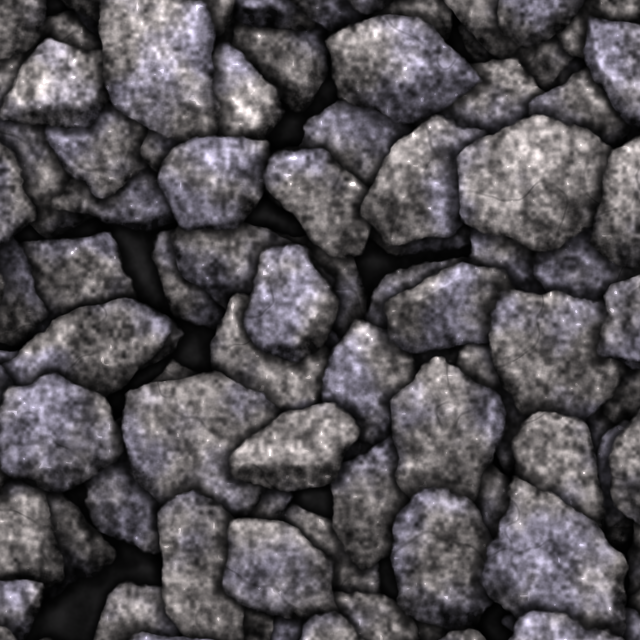
Reproduce this texture procedurally as a Shadertoy shader.

```glsl
// A pile of angular grey stones with dark crevices between them.
#define GRID 5.2          // stones per canvas height, per layer
#define LAYERS 3          // stacked layers, back to front
#define SIDES 7           // silhouette planes per stone
#define EDGE_SOFT 0.0025  // silhouette blur, canvas units
#define ROUGHNESS 0.22    // raggedness of the outline
#define SHADOW_REACH 0.24 // contact shadow, in stone radii
#define GRAIN 0.62        // fine mineral contrast
#define MOTTLE 0.50       // coarse mineral contrast
#define VIOLET vec3(0.975, 0.965, 1.07)
#define WARM vec3(1.02, 1.00, 0.975)
#define LIGHT_DIR normalize(vec3(-0.15, 0.58, 0.78))

const float TAU = 6.2831853;
const float CORNER = 20.0; // crispness of corners and ridges

vec2 hash22(vec2 p) {
    vec3 q = fract(p.xyx * vec3(0.1031, 0.1030, 0.0973));
    q += dot(q, q.yzx + 33.33);
    return fract((q.xx + q.yz) * q.zy);
}

float noise(vec2 p) {
    vec2 i = floor(p), f = fract(p);
    f = f * f * (3.0 - 2.0 * f);
    vec2 o = vec2(0.0, 1.0);
    return mix(mix(hash22(i).x, hash22(i + o.yx).x, f.x),
               mix(hash22(i + o.xy).x, hash22(i + o.yy).x, f.x), f.y);
}

float fbm(vec2 p) {
    float sum = 0.0, amp = 0.5;
    for (int i = 0; i < 4; i++) {
        sum += amp * noise(p);
        p = mat2(1.6, 1.2, -1.2, 1.6) * p + 7.3;
        amp *= 0.5;
    }
    return sum / 0.9375;
}

// Mineral colour and small relief at a point of one stone
vec3 stoneColour(vec2 q, float tone, float light) {
    vec2 oblique = mat2(0.8, 0.6, -0.6, 0.8) * q;
    float mottle = fbm(q * 20.0) - 0.5;
    float coarseGrain = noise(oblique * 80.0), fineGrain = noise(q * 150.0 + 5.0);
    float grain = 0.5 * (coarseGrain + fineGrain) - 0.5;
    float relief = fbm(oblique * 42.0) - fbm(oblique * 42.0 + vec2(0.13, 0.38));
    float crack = smoothstep(0.0, 0.02, abs(fbm(q * 6.0 + 4.0) - 0.5));
    float albedo = tone + MOTTLE * mottle + GRAIN * grain;
    float speck = smoothstep(0.68, 0.85, coarseGrain * fineGrain);
    float patches = smoothstep(0.38, 0.66, fbm(q * 9.0 + 19.0));
    vec3 tint = mix(WARM, VIOLET, patches) * vec3(1.0, 0.975, 0.995);
    float lit = max(light + 0.9 * relief, 0.08) * mix(0.8, 1.0, crack);
    return tint * (max(albedo, 0.1) + 0.25 * speck) * lit;
}

// Lays one faceted stone and its contact shadow over the colour so far
void paintStone(inout vec3 col, vec2 v, vec2 id, vec2 uv, float rough, float shade) {
    vec2 form = hash22(id), look = hash22(id + 51.7);
    float angle = form.x * 0.5 * TAU, size = mix(0.44, 0.65, look.x);
    float stretch = sqrt(mix(1.0, 1.8, form.y));
    mat2 turn = mat2(cos(angle), sin(angle), -sin(angle), cos(angle));
    vec2 axes = vec2(stretch, 1.0 / stretch);
    vec2 p = (v * turn) / (axes * size);
    if (dot(p, p) > 3.0) return;

    // Tilted top face, then side planes, blended by softmin of height
    vec2 tilt = (hash22(id + 9.1) - 0.5) * 0.7;
    float weight = exp(-CORNER * (0.34 + dot(tilt, v / size)));
    vec3 normal = vec3(-tilt, 1.0) * weight;
    float edge = 0.0;
    for (int i = 0; i < SIDES; i++) {
        vec2 r = hash22(id + float(i) * 13.7 + 3.3);
        float a = TAU * (float(i) + 0.8 * r.x) / float(SIDES);
        vec2 n = vec2(cos(a), sin(a));
        float e = dot(p, n) - mix(0.72, 1.05, r.y);
        float steep = mix(0.5, 2.2, fract(r.x * 7.0 + r.y * 5.0));
        edge += exp(CORNER * e);
        weight = exp(CORNER * min(e * steep, 1.0));
        normal += vec3(turn * (n / axes) * steep, 1.0) * weight;
    }
    float d = log(edge) / CORNER + ROUGHNESS * rough;
    float blur = EDGE_SOFT * GRID / size;
    col *= mix(0.2, 1.0, smoothstep(-0.02, SHADOW_REACH, d));
    float cover = smoothstep(blur, -blur, d);
    if (cover <= 0.0) return;

    // Overcast light from above, thin dark rim
    float light = 0.27 + 0.8 * max(dot(normalize(normal), LIGHT_DIR), 0.0);
    light *= mix(0.5, 1.0, smoothstep(0.02, -0.11, d)) * shade;
    vec3 stone = stoneColour(uv + look * 9.0, mix(0.47, 0.62, look.y), light);
    col = mix(col, stone, cover);
}

void mainImage(out vec4 fragColor, in vec2 fragCoord) {
    vec2 uv = fragCoord / iResolution.y;
    float rough = fbm(uv * 24.0) - 0.5;
    vec3 col = vec3(0.13, 0.127, 0.13) * (0.3 + fbm(uv * 32.0));

    // Layers from back to front; each row overlaps the one above
    for (int layer = 0; layer < LAYERS; layer++) {
        float depth = float(LAYERS - 1 - layer);
        vec2 grid = uv * GRID + depth * vec2(0.5, 0.37);
        vec2 cell = floor(grid);
        for (int y = 1; y >= -1; y--) {
            for (int x = -1; x <= 1; x++) {
                vec2 id = cell + vec2(x, y);
                vec2 seed = id + 20.0 + depth * 37.0;
                vec2 centre = id + 0.24 + 0.52 * hash22(seed + 77.7);
                if (layer > 0 && hash22(seed + 5.9).x > 0.88) continue;
                paintStone(col, grid - centre, seed, uv, rough, 1.0 - 0.11 * depth);
            }
        }
    }
    col *= mix(0.92, 1.1, uv.y);
    fragColor = vec4(clamp(col, 0.0, 1.0), 1.0);
}
```
